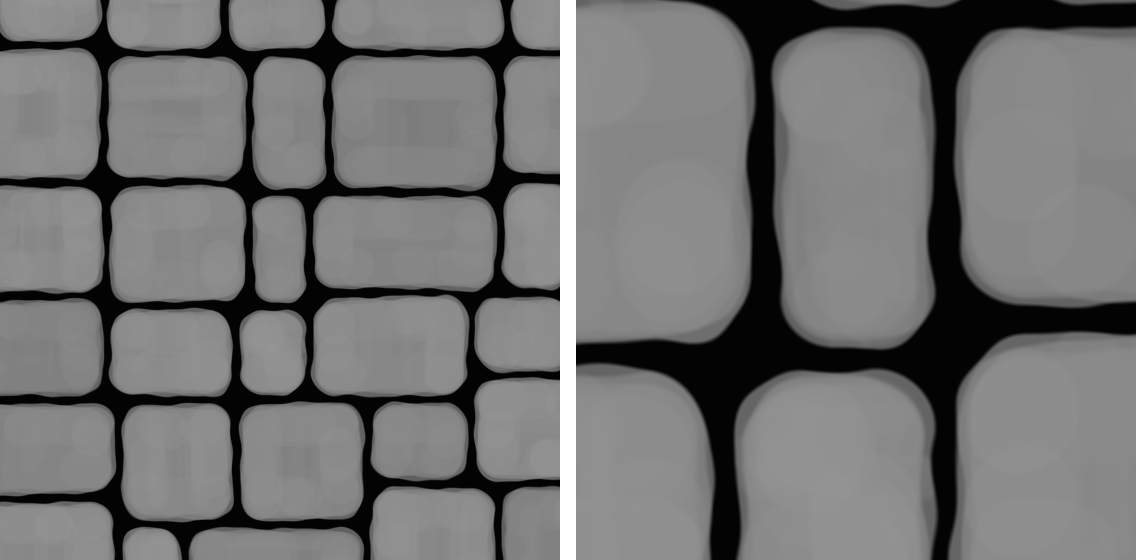
Left, the full canvas; right, a detail of the centre.
Write a WebGL 2 fragment shader that draws this texture map.

```glsl
#version 300 es
precision highp float;

uniform vec2 u_resolution;
out vec4 outColor;

// Layout, in units of the canvas
const vec2 GRID = vec2(4.4, 5.0);
const vec2 ORIGIN = vec2(7.3, 12.6);
const float SPREAD = 0.3;
const float HALF_JOINT = 0.0068;
const float CORNER = 0.042;
const float SKEW = 0.035;
const float WOBBLE = 0.0016;

// Paint
const float JOINT_TONE = 0.01;
const float DARK_STONE = 0.535;
const float LIGHT_STONE = 0.585;
const float EDGE_SOFT = 0.0018;
const float BRUSH = 0.033;
const int COATS = 3;
const int RIM_STROKES = 14;
const int CORE_STROKES = 9;

float hash(vec2 p) {
    vec3 q = fract(p.xyx * vec3(0.1031, 0.1030, 0.0973));
    q += dot(q, q.yzx + 33.33);
    return fract((q.x + q.y) * q.z);
}

float cover(float d, float soft) {
    return 1.0 - smoothstep(-soft, soft, d);
}

float roundedBox(vec2 p, vec2 halfSize, float r) {
    vec2 q = abs(p) - halfSize + r;
    return length(max(q, 0.0)) + min(max(q.x, q.y), 0.0) - r;
}

// Horizontal capsule between x = a and x = b
float capsule(vec2 p, float a, float b, float r) {
    return length(vec2(p.x - clamp(p.x, min(a, b), max(a, b)), p.y)) - r;
}

float wobble(vec2 p, float phase) {
    return sin(p.x * 61.0 + p.y * 23.0 + phase)
         + sin(p.y * 73.0 - p.x * 19.0 + phase * 1.7)
         + 0.5 * sin((p.x + p.y) * 118.0 + phase * 2.3);
}

float jointShift(vec2 vertex) {
    return SPREAD * (2.0 * hash(vertex) - 1.0);
}

// Pinwheel tiling: joints run across and upright at alternate vertices
void stoneBounds(vec2 cell, out vec2 low, out vec2 high) {
    float s00 = jointShift(cell);
    float s10 = jointShift(cell + vec2(1, 0));
    float s01 = jointShift(cell + vec2(0, 1));
    float s11 = jointShift(cell + vec2(1, 1));
    bool even = mod(cell.x + cell.y, 2.0) < 0.5;
    low = cell + (even ? vec2(s01, s00) : vec2(s00, s10));
    high = cell + 1.0 + (even ? vec2(s10, s11) : vec2(s11, s01));
}

float paintStone(vec2 p, vec2 halfSize, vec2 cell) {
    float seed = hash(cell + 41.0);
    float phase = seed * 40.0;
    p += SKEW * (vec2(hash(cell + 5.0), hash(cell + 9.0)) - 0.5) * p.yx;
    float minHalf = min(halfSize.x, halfSize.y);
    float d = roundedBox(p, halfSize, min(CORNER, 0.75 * minHalf));
    if (d > 0.012) return JOINT_TONE;

    // Translucent coats with uneven outlines
    float stone = mix(DARK_STONE, LIGHT_STONE, hash(cell + 17.0));
    float tone = JOINT_TONE;
    float mask = 0.0;
    for (int i = 0; i < COATS; i++) {
        float k = float(i);
        float edge = d + 0.0045 * k + WOBBLE * wobble(p, phase + 4.1 * k);
        float coat = cover(edge, EDGE_SOFT + 0.0003 * k);
        if (i == 0) mask = coat;
        tone = mix(tone, stone, coat * (0.68 - 0.13 * k));
    }

    // Narrow streaks through the core, mostly upright
    bool across = hash(cell + 23.0) < 0.2;
    vec2 q = across ? p : p.yx;
    vec2 h = across ? halfSize : halfSize.yx;
    for (int i = 0; i < CORE_STROKES; i++) {
        vec2 key = cell * 13.0 + float(i) * 3.7;
        float center = (hash(key) * 2.0 - 1.0) * h.y * 0.62;
        float reach = h.x * mix(0.25, 0.8, hash(key + 1.3));
        float mid = (hash(key + 2.1) - 0.5) * h.x * 0.5;
        float radius = mix(0.004, 0.02, hash(key + 4.9));
        float bend = 0.002 * sin(q.x * 34.0 + phase + float(i));
        float streak = capsule(q - vec2(mid, center + bend), -reach, reach, radius);
        float shade = stone * mix(0.85, 1.03, hash(key + 6.2));
        tone = mix(tone, shade, 0.24 * mask * cover(streak, 0.0025));
    }

    // Broad overlapping strokes and dabs around the rim
    float radius = min(BRUSH, 0.55 * minHalf);
    for (int i = 0; i < RIM_STROKES; i++) {
        vec2 key = cell * 17.0 + float(i) * 5.3 + 71.0;
        bool level = i % 2 == 0;
        q = level ? p : p.yx;
        h = (level ? halfSize : halfSize.yx) - radius;
        float side = (i / 2) % 2 == 0 ? 1.0 : -1.0;
        float inset = 0.003 + 0.012 * hash(key);
        float start = (2.0 * hash(key + 1.7) - 1.0) * h.x;
        float end = i > 8 ? start : (2.0 * hash(key + 3.1) - 1.0) * h.x;
        float bend = 0.002 * sin(q.x * 47.0 + phase + float(i));
        float dab = capsule(q - vec2(0.0, side * (h.y - inset) + bend), start, end, radius);
        float shade = stone * mix(0.96, 1.04, hash(key + 5.9));
        tone = mix(tone, shade, 0.27 * mask * cover(dab, 0.002));
    }
    return tone;
}

void main() {
    vec2 uv = gl_FragCoord.xy / min(u_resolution.x, u_resolution.y);
    vec2 g = uv * GRID + ORIGIN;
    float tone = JOINT_TONE;
    for (int y = -1; y <= 1; y++) {
        for (int x = -1; x <= 1; x++) {
            vec2 cell = floor(g) + vec2(x, y);
            vec2 low, high;
            stoneBounds(cell, low, high);
            vec2 p = (g - 0.5 * (low + high)) / GRID;
            vec2 halfSize = 0.5 * (high - low) / GRID - HALF_JOINT;
            tone = max(tone, paintStone(p, halfSize, cell));
        }
    }
    outColor = vec4(vec3(tone), 1.0);
}
```
